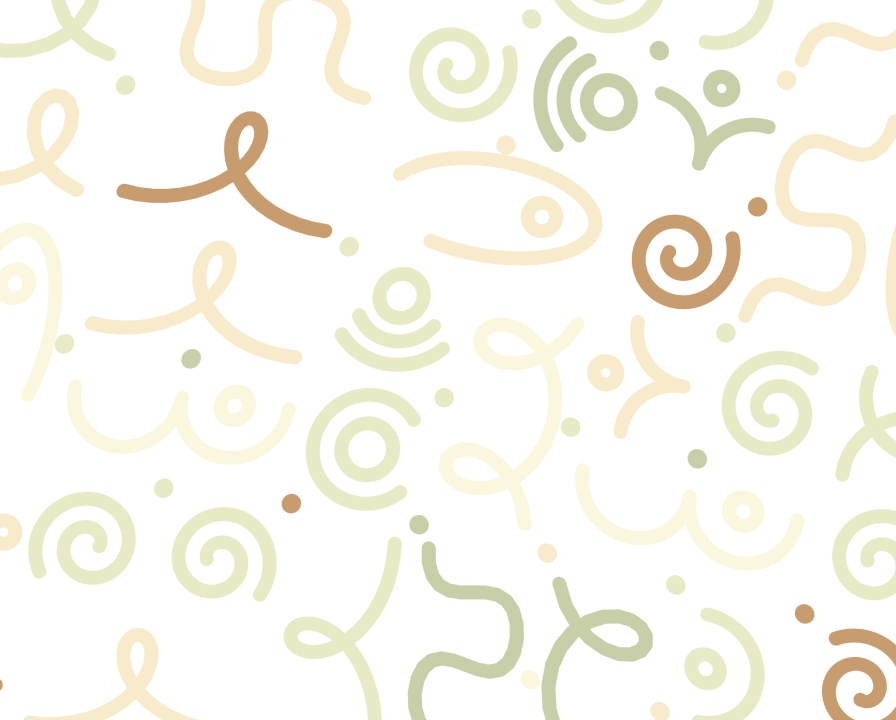
Give the GLSL for this pattern, as a Shadertoy shader.

```glsl
// Pastel doodle strokes on white: spirals, loops, waves, cusps, rings and dots.
// Blocks of 2x2 cells split into square and double cells, each holding one motif
// made of arcs, a spiral or a short polyline along a looping curve.

const float PI = 3.14159;

float hash(vec2 p) {
    return fract(sin(dot(p, vec2(127.1, 311.7))) * 43758.5453);
}

mat2 rotation(float a) {
    return mat2(cos(a), sin(a), -sin(a), cos(a));
}

float segment(vec2 p, vec2 a, vec2 b) {
    vec2 ab = b - a;
    return length(p - a - ab * clamp(dot(p - a, ab) / dot(ab, ab), 0.0, 1.0));
}

// Arc around the origin, centred on the downward direction
float arc(vec2 p, float radius, float halfAngle) {
    float a = clamp(atan(p.x, -p.y), -halfAngle, halfAngle);
    return length(p - radius * vec2(sin(a), -cos(a)));
}

float ring(vec2 p, float radius) {
    return abs(length(p) - radius);
}

// Spiral with evenly spaced turns and round ends
float spiral(vec2 p) {
    float inner = 0.08, growth = 0.035, sweep = 10.0;
    float a = atan(p.y, p.x), r = length(p);
    a += 2.0 * PI * floor(((r - inner) / growth - a) / (2.0 * PI) + 0.5);
    float d = min(length(p - vec2(inner, 0.0)),
                  length(p - (inner + growth * sweep) * vec2(cos(sweep), sin(sweep))));
    return a > 0.0 && a < sweep ? min(d, abs(r - inner - growth * a)) : d;
}

// Looping curve: sideways drift plus swing, against a vertical oscillation
vec2 loopPoint(float t, vec3 size, vec2 rate, vec2 phase) {
    vec2 a = rate * t + phase;
    return vec2(size.x * t + size.y * sin(a.x), size.z * cos(a.y));
}

float loopCurve(vec2 p, vec3 size, vec2 rate, vec2 phase) {
    float d = 10.0;
    vec2 a = loopPoint(-1.0, size, rate, phase);
    for (int i = 1; i <= 36; i++) {
        vec2 b = loopPoint(float(i) / 18.0 - 1.0, size, rate, phase);
        d = min(d, segment(p, a, b));
        a = b;
    }
    return d;
}

// Motifs in cell units; kinds 0-4 are square, 5-9 double width
float motif(vec2 p, int kind) {
    vec2 fold = vec2(abs(p.x), p.y);
    if (kind == 0) return spiral(p);
    if (kind == 2)                                     // cusp over a small ring
        return min(arc(rotation(PI / 4.0) * (fold - vec2(0.43, 0.28)), 0.43, PI / 4.0),
                   ring(p + vec2(0.0, 0.33), 0.09));
    if (kind == 3)                                     // ring in an open circle
        return min(ring(p, 0.2), arc(p, 0.42, 2.4));
    if (kind == 4) {                                   // ring over two bows
        p.y -= 0.2;
        return min(ring(p, 0.17), min(arc(p, 0.35, 1.0), arc(p, 0.53, 0.85)));
    }
    if (kind == 7)                                     // two scallops
        return min(arc(fold - vec2(0.42, 0.2), 0.42, PI / 2.0),
                   ring(p - vec2(0.42, 0.18), 0.11));

    vec3 size = vec2(0.36, -0.3).xyx;                  // single loop
    vec2 rate = vec2(3.3), phase = vec2(0.0);
    if (kind == 5) { size = vec3(0.94, 0.36, -0.36); rate = vec2(5.9); }  // double loop
    if (kind == 6) {                                   // meander
        size = vec3(0.85, -0.13, 0.37);
        rate = vec2(9.4, 4.7);
        phase.y = -PI / 2.0;
    }
    if (kind == 8) size = vec3(0.75, -0.4, 0.36);      // wide loop
    if (kind == 9) {                                   // open hook
        size = vec3(0.0, 0.82, 0.37);
        rate = vec2(2.4);
        phase = 0.3 + vec2(0.5, -0.5) * PI;
    }
    float d = loopCurve(p, size, rate, phase);
    return kind == 9 ? min(d, ring(p - vec2(0.4, 0.0), 0.11)) : d;
}

// Evenly spread colour choice, weighted by share
vec3 palette(vec2 id) {
    float h = fract(dot(id, vec2(0.7549, 0.5698)) + 0.2);
    if (h < 0.38) return vec3(0.905, 0.918, 0.77);     // light sage
    if (h < 0.71) return vec3(0.97, 0.92, 0.80);       // cream
    if (h < 0.82) return vec3(0.78, 0.81, 0.66);       // sage
    if (h < 0.92) return vec3(0.985, 0.965, 0.87);     // pale yellow
    return vec3(0.78, 0.61, 0.43);                     // caramel
}

void mainImage(out vec4 fragColor, in vec2 fragCoord) {
    float cellSize = 0.18, edge = 0.75 / (iResolution.y * cellSize);
    vec2 p = fragCoord / iResolution.y;
    p += 0.014 * sin(5.0 * p.yx + vec2(0.0, 2.0));
    vec2 grid = rotation(0.18) * p / cellSize + 20.0;

    // Dots near the cell corners
    vec2 corner = floor(grid + 0.5);
    float dotDist = length(grid - corner) - 0.075;
    float dotMask = step(hash(corner), 0.5) * (1.0 - smoothstep(-edge, edge, dotDist));
    vec3 color = mix(vec3(1.0), palette(corner + 5.0), dotMask);

    // Cell of this point: some blocks are transposed, some rows hold one double cell
    vec2 block = floor(grid / 2.0), local = grid - 2.0 * block;
    if (hash(block + 9.2) > 0.5) local = local.yx;
    vec2 slot = floor(local);
    bool wide = hash(block + slot.y * vec2(17.3, 5.1)) < 0.55;
    if (wide) slot.x = 0.0;
    vec2 id = 2.0 * block + slot, q = local - slot - vec2(wide ? 1.0 : 0.5, 0.5);

    // Random tilt, quarter turn and flip, then the stroke
    float turn = 4.0 * hash(id + 2.4);
    q = rotation(0.16 * (fract(turn) - 0.5) + (wide ? 0.0 : floor(turn) * PI / 2.0)) * q;
    if (hash(id + 4.6) < 0.5) q.y = -q.y;
    float d = motif(q, int(5.0 * hash(id + 1.3)) + (wide ? 5 : 0)) - 0.054;
    color = mix(color, palette(id), 1.0 - smoothstep(-edge, edge, d));
    fragColor = vec4(color, 1.0);
}
```
